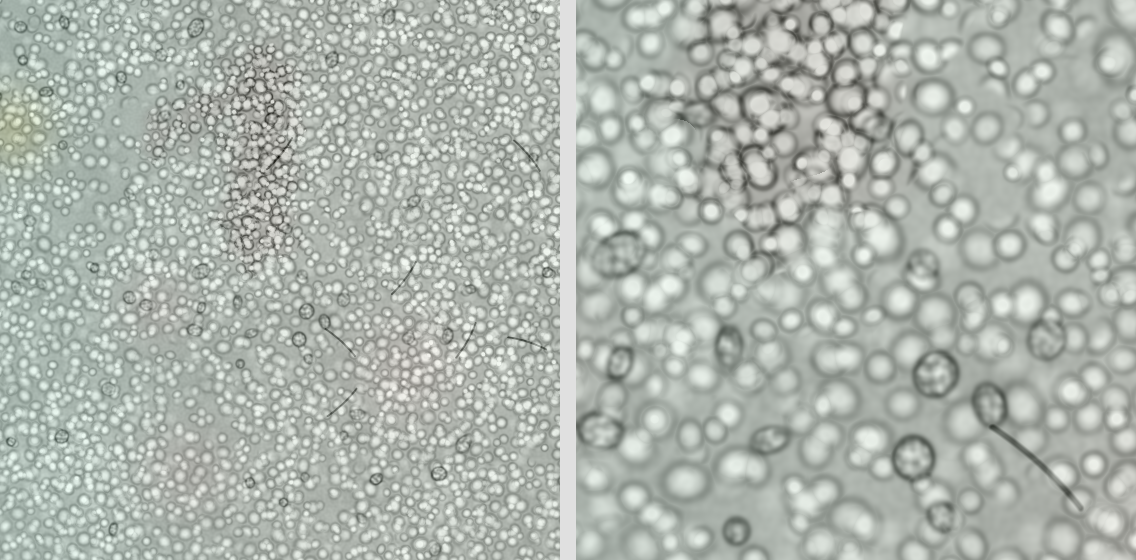
Left: the whole. Right: its middle third, enlarged.
A three.js fragment shader for this texture:

```glsl
// Micrograph of crowded round cells in a pale grey-green fluid.
// Jittered cell grids give bright cores and dark rims; noise varies crowding
// and focus; granular cells, needles, a dark clump and faint stains go on top.
varying vec2 vUv;

vec2 hash2(vec2 p) {
  vec3 q = fract(p.xyx * vec3(0.1031, 0.1030, 0.0973));
  q += dot(q, q.yzx + 33.33);
  return fract((q.xx + q.yz) * q.zy);
}

mat2 rotation(float a) {
  return mat2(cos(a), sin(a), -sin(a), cos(a));
}

float cornerSlope(vec2 corner, vec2 offset) {
  float a = 6.2832 * hash2(corner).x;
  return dot(vec2(cos(a), sin(a)), offset);
}

float gradientNoise(vec2 p) {
  vec2 i = floor(p), f = fract(p), e = vec2(1.0, 0.0);
  vec2 u = f * f * f * (f * (f * 6.0 - 15.0) + 10.0);
  return mix(
    mix(cornerSlope(i, f), cornerSlope(i + e, f - e), u.x),
    mix(cornerSlope(i + e.yx, f - e.yx), cornerSlope(i + 1.0, f - 1.0), u.x), u.y);
}

float segmentDistance(vec2 p, vec2 a, vec2 b) {
  vec2 ab = b - a;
  return length(p - a - ab * clamp(dot(p - a, ab) / dot(ab, ab), 0.0, 1.0));
}

// One scattered layer of round cells: x = bright core, y = dark rim
vec2 cellLayer(vec2 uv, float count, float seed, float radius, float density, float focus) {
  vec2 p = rotation(seed) * uv * count + seed * 17.0;
  vec2 result = vec2(0.0);
  for (int y = -1; y <= 1; y++) {
    for (int x = -1; x <= 1; x++) {
      vec2 id = floor(p) + vec2(float(x), float(y));
      vec2 spot = hash2(id), kind = hash2(id + 71.3), look = hash2(id + 143.7);
      vec2 offset = rotation(kind.y * 6.2832) * (p - id - 0.1 - 0.8 * spot);
      offset.x *= mix(0.72, 1.0, sqrt(look.x));
      float d = length(offset) / (radius * mix(0.78, 1.2, look.y));
      float present = smoothstep(-0.05, 0.05, density - kind.x);
      float core = 1.0 - smoothstep(mix(0.1, 0.4, focus), mix(1.2, 0.98, focus), d);
      float ringOffset = (d - 1.18) / mix(0.36, 0.24, focus);
      float rim = exp(-ringOffset * ringOffset) * mix(0.45, 1.0, focus);
      core *= mix(0.55, 1.1, fract(look.x * 7.0 + kind.y));
      result = max(result, present * vec2(core, rim * mix(0.6, 1.0, spot.x)));
    }
  }
  return result;
}

// Sparse outlined cells: x = thin dark wall, y = interior
vec2 granularCells(vec2 uv, float density) {
  vec2 p = uv * 16.0 + 5.0;
  vec2 result = vec2(0.0);
  for (int y = -1; y <= 1; y++) {
    for (int x = -1; x <= 1; x++) {
      vec2 id = floor(p) + vec2(float(x), float(y));
      vec2 kind = hash2(id + 19.1), look = hash2(id + 87.9);
      vec2 offset = rotation(look.y * 6.2832) * (p - id - 0.1 - 0.8 * hash2(id));
      offset.x *= mix(0.65, 1.0, kind.y);
      float gap = length(offset) - mix(0.11, 0.2, look.x * look.x);
      float present = step(kind.x, density) * mix(0.45, 1.0, look.y);
      vec2 cell = vec2(exp(-gap * gap / 0.0011), 1.0 - smoothstep(-0.04, 0.02, gap));
      result = max(result, present * cell);
    }
  }
  return result;
}

// Rare thin crystals, one per occupied tile
float needles(vec2 uv, float count, float density) {
  vec2 p = uv * count;
  vec2 id = floor(p), kind = hash2(id + 31.7);
  vec2 offset = rotation(kind.y * 3.1416) * (fract(p) - 0.5);
  offset.y += 0.25 * offset.x * offset.x;
  float d = segmentDistance(offset, vec2(-0.34, 0.0), vec2(0.3, 0.0)) / count;
  return step(kind.x, density) * (1.0 - smoothstep(0.0006, 0.0028, d));
}

float stain(vec2 uv, vec2 centre, float size) {
  vec2 o = (uv - centre) / size;
  return exp(-dot(o, o));
}

void main() {
  vec2 uv = vUv;
  float broad = gradientNoise(uv * 5.0 + 3.7);
  float mottle = gradientNoise(uv * 24.0);
  float grain = gradientNoise(uv * 170.0);

  // Dark clump with a side arm, and local focus and crowding
  float clumpGap = min(segmentDistance(uv, vec2(0.47, 0.86), vec2(0.46, 0.58)),
                       segmentDistance(uv, vec2(0.29, 0.76), vec2(0.42, 0.83)) + 0.025);
  float clump = 1.0 - smoothstep(0.02, 0.09, clumpGap + 0.04 * mottle);
  float focus = clamp(0.1 + 0.4 * uv.x + 0.45 * uv.y + 0.5 * broad + 0.4 * clump, 0.0, 1.0);
  float clearing = stain(uv, vec2(0.57, 0.58), 0.07) + stain(uv, vec2(0.26, 0.79), 0.06);
  float density = 0.72 + 0.5 * broad + 0.3 * mottle - 0.6 * clearing;

  // Overlapping layers of cells, finer ones in the clump
  vec2 haze = cellLayer(uv, 34.0, 2.3, 0.38, density, 0.0);
  vec2 large = cellLayer(uv, 41.0, 0.4, 0.36, density + 0.08, focus);
  vec2 small = cellLayer(uv, 50.0, 1.2, 0.34, density - 0.2 + 0.2 * uv.x, focus);
  vec2 fine = cellLayer(uv, 62.0, 3.1, 0.36, clump + 0.35 * focus - 0.15, 1.0);
  float core = clamp(max(max(large.x, small.x), max(fine.x, 0.35 * haze.x)), 0.0, 1.0);
  float rim = max(large.y, small.y) + 0.45 * fine.y + 0.25 * haze.y;

  float tone = 0.695 + 0.06 * broad + 0.05 * mottle + 0.035 * grain;
  tone -= (0.2 + 0.1 * clump) * rim * (1.0 - core);
  tone += (0.215 - 0.04 * clump) * core;

  // Granular cells and needles
  vec2 granular = granularCells(uv, 0.26 + 0.3 * clump);
  tone = mix(tone, 0.65 + 0.45 * grain, 0.75 * granular.y);
  tone -= 0.27 * granular.x;
  tone -= 0.28 * needles(uv, 9.0, 0.06 + 0.3 * clump);
  tone -= 0.07 * clump * (0.5 + mottle);

  // Green-grey colour with warm and cool stains
  vec3 color = vec3(tone) + vec3(0.0, 0.024, -0.003);
  float warm = stain(uv, vec2(0.28, 0.45), 0.07) + stain(uv, vec2(0.73, 0.34), 0.1)
             + stain(uv, vec2(0.33, 0.16), 0.09) + 0.8 * clump;
  color += vec3(0.018, -0.014, -0.008) * warm;
  color += vec3(0.01, -0.015, -0.09) * stain(uv, vec2(0.02, 0.77), 0.07);
  color += vec3(-0.025, 0.008, 0.006) * (1.0 - smoothstep(0.0, 0.6, uv.x));
  gl_FragColor = vec4(clamp(color, 0.0, 1.0), 1.0);
}
```
